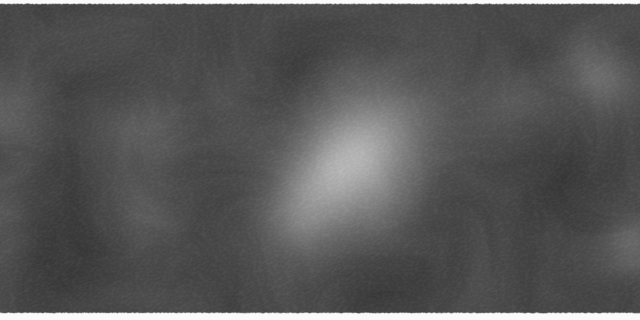
Reproduce this background procedurally as a WebGL 1 fragment shader.

```glsl
precision highp float;

uniform vec2 u_resolution;

vec2 rotate(vec2 p, float angle) {
  float c = cos(angle), s = sin(angle);
  return vec2(c * p.x + s * p.y, c * p.y - s * p.x);
}

vec2 hash2(vec2 cell) {
  vec2 k = vec2(dot(cell, vec2(127.1, 311.7)), dot(cell, vec2(269.5, 183.3)));
  return fract(sin(k) * 43758.5);
}

// Distance to the nearest scattered point
float cellular(vec2 p) {
  vec2 cell = floor(p), local = fract(p);
  float nearest = 2.0;
  for (int y = -1; y <= 1; y++) {
    for (int x = -1; x <= 1; x++) {
      vec2 offset = vec2(float(x), float(y));
      vec2 toPoint = offset + hash2(cell + offset) - local;
      nearest = min(nearest, dot(toPoint, toPoint));
    }
  }
  return sqrt(nearest);
}

// Cloudy mottling from warped, layered sines
float mottle(vec2 p) {
  float sum = 0.0, amplitude = 0.5;
  for (int i = 0; i < 6; i++) {
    p = rotate(p, 0.9) * 1.75 + 2.3;
    p += 0.6 * sin(p.yx * 1.3);
    sum += amplitude * sin(p.x) * sin(p.y);
    amplitude *= 0.68;
  }
  return sum;
}

// Soft elliptical spot, 1 at its center
float glow(vec2 p, vec2 center, vec2 radius, float angle) {
  vec2 q = rotate(p - center, angle) / radius;
  return exp(-dot(q, q));
}

float mainLight(vec2 p) {
  float light = 0.27 * glow(p, vec2(1.095, 0.500), vec2(0.29, 0.19), 0.95);
  light += 0.14 * glow(p, vec2(1.080, 0.490), vec2(0.20, 0.10), 0.70);
  light += 0.08 * glow(p, vec2(1.200, 0.390), vec2(0.11, 0.13), 0.0);
  light += 0.08 * glow(p, vec2(0.940, 0.300), vec2(0.10, 0.12), 0.0);
  return light;
}

float faintLights(vec2 p) {
  float light = 0.13 * glow(p, vec2(1.87, 0.77), vec2(0.13, 0.09), -0.7);
  light += 0.12 * glow(p, vec2(1.98, 0.24), vec2(0.09), 0.0);
  light += 0.09 * glow(p, vec2(0.04, 0.66), vec2(0.12, 0.14), 0.0);
  light += 0.09 * glow(p, vec2(0.46, 0.59), vec2(0.12, 0.09), 0.0);
  light += 0.06 * glow(p, vec2(0.70, 0.69), vec2(0.12), 0.0);
  light += 0.06 * glow(p, vec2(0.44, 0.34), vec2(0.11, 0.15), 0.0);
  light += 0.06 * glow(p, vec2(1.62, 0.69), vec2(0.15, 0.12), 0.0);
  light += 0.06 * glow(p, vec2(0.00, 0.28), vec2(0.09, 0.14), 0.0);
  return light;
}

float shadows(vec2 p) {
  float dark = 0.05 * glow(p, vec2(1.13, 0.10), vec2(0.18, 0.12), 0.0);
  dark += 0.05 * glow(p, vec2(0.22, 0.29), vec2(0.15, 0.20), 0.0);
  dark += 0.04 * glow(p, vec2(0.90, 0.78), vec2(0.14, 0.10), 0.6);
  dark += 0.04 * glow(p, vec2(1.80, 0.48), vec2(0.20, 0.12), 0.0);
  return dark;
}

// White strips along the top and bottom with a ragged rim
float borderMask(vec2 p, float pixel) {
  const float bottomEdge = 0.022;
  const float topEdge = 0.988;
  float ragged = 0.003 * (cellular(p * vec2(90.0, 40.0)) - 0.5);
  float inside = min(p.y - bottomEdge, topEdge - p.y) + ragged;
  return 1.0 - smoothstep(-pixel, pixel, inside);
}

void main() {
  vec2 p = gl_FragCoord.xy / u_resolution.y;
  p.x += 1.0 - 0.5 * u_resolution.x / u_resolution.y;
  float pixel = 1.0 / u_resolution.y;

  // Lit stone tones
  float baseGray = 0.285;
  float light = mainLight(p);
  float gray = baseGray + light + faintLights(p) - shadows(p);
  gray += 0.035 * mottle(p * 5.0) * (1.0 - 1.4 * light);

  // Fine slanted grain
  float grain = cellular(rotate(p, 0.5) * vec2(70.0, 140.0)) - 0.5;
  gray += 0.045 * grain;

  float borderGray = 0.98;
  gray = mix(gray, borderGray, borderMask(p, pixel));
  gl_FragColor = vec4(vec3(gray), 1.0);
}
```
